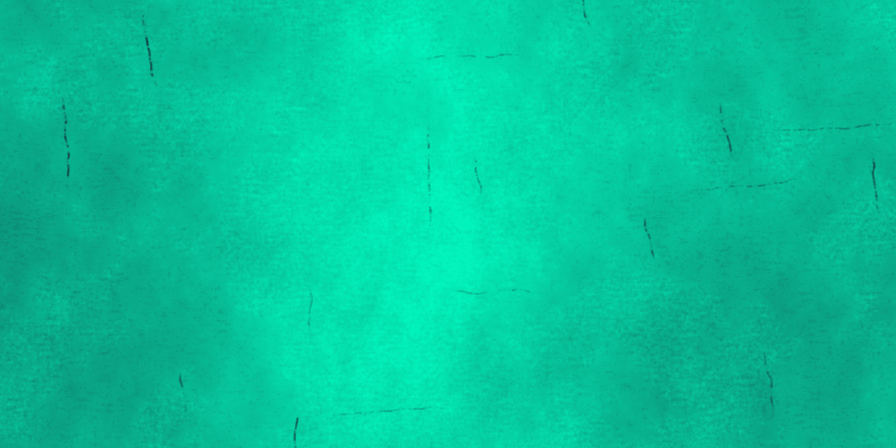
Give the GLSL for this texture, as a Shadertoy shader.

```glsl
// Worn, scratched green canvas with a bright centre, woven grain and dark stains.

const vec3 DEEP_TEAL = vec3(0.06, 0.40, 0.36);
const vec3 BRIGHT_MINT = vec3(0.01, 0.93, 0.72);
const int SCRATCH_COUNT = 12;
const int CREASE_COUNT = 5;

vec2 hash2(vec2 cell) {
    vec3 q = fract(cell.xyx * vec3(0.1031, 0.1030, 0.0973));
    q += dot(q, q.yzx + 33.33);
    return fract((q.xx + q.yz) * q.zy);
}

float gradientNoise(vec2 p) {
    vec2 cell = floor(p);
    vec2 f = fract(p);
    vec2 u = f * f * f * (f * (f * 6.0 - 15.0) + 10.0);
    vec2 e = vec2(0.0, 1.0);
    float a = dot(hash2(cell) * 2.0 - 1.0, f);
    float b = dot(hash2(cell + e.yx) * 2.0 - 1.0, f - e.yx);
    float c = dot(hash2(cell + e.xy) * 2.0 - 1.0, f - e.xy);
    float d = dot(hash2(cell + e.yy) * 2.0 - 1.0, f - e.yy);
    return mix(mix(a, b, u.x), mix(c, d, u.x), u.y);
}

float fbm(vec2 p, int octaves, float gain) {
    float sum = 0.0;
    float amplitude = 1.0;
    for (int i = 0; i < octaves; i++) {
        sum += amplitude * gradientNoise(p);
        p = mat2(1.6, 1.2, -1.2, 1.6) * p + 7.3;
        amplitude *= gain;
    }
    return sum;
}

// Soft oval of light, 1 at its centre
float glow(vec2 p, vec2 centre, vec2 radius) {
    vec2 d = (p - centre) / radius;
    return exp(-dot(d, d));
}

// Thin, wavering line broken into flecks
float scratch(vec2 p, vec2 centre, float angle, float halfLength, float width, float seed) {
    vec2 dir = vec2(cos(angle), sin(angle));
    vec2 d = p - centre;
    float along = dot(d, dir);
    float across = dot(d, vec2(-dir.y, dir.x));
    across += 0.012 * fbm(vec2(along * 14.0, seed), 3, 0.5);
    float line = 1.0 - smoothstep(0.1 * width, width, abs(across));
    float ends = 1.0 - smoothstep(0.6 * halfLength, halfLength, abs(along));
    float flecks = smoothstep(-0.4, 0.4, fbm(vec2(along * 40.0, seed + 4.6), 3, 0.8));
    return line * ends * flecks;
}

// Steep short scratches, leaning to the left at the top
float steepScratches(vec2 p, float aspect) {
    float mark = 0.0;
    for (int i = 0; i < SCRATCH_COUNT; i++) {
        float id = float(i);
        vec2 place = hash2(vec2(id, 17.0));
        vec2 shape = hash2(vec2(id, 41.0));
        vec2 centre = vec2((id + place.x) / float(SCRATCH_COUNT) * aspect, place.y);
        float angle = -1.55 + 0.22 * shape.x;
        float halfLength = mix(0.04, 0.13, shape.y);
        float strength = mix(0.3, 1.0, place.x);
        mark = max(mark, strength * scratch(p, centre, angle, halfLength, 0.0045, id * 3.7 + 0.4));
    }
    return mark;
}

// Faint long creases, nearly level
float levelCreases(vec2 p, float aspect) {
    float mark = 0.0;
    for (int i = 0; i < CREASE_COUNT; i++) {
        float id = float(i);
        vec2 place = hash2(vec2(id, 73.0));
        vec2 shape = hash2(vec2(id, 97.0));
        vec2 centre = vec2(place.x * aspect, (id + place.y) / float(CREASE_COUNT));
        float halfLength = mix(0.08, 0.24, shape.y);
        mark = max(mark, scratch(p, centre, 0.25 * (shape.x - 0.4), halfLength, 0.004, id * 5.3 + 0.6));
    }
    return mark;
}

void mainImage(out vec4 fragColor, in vec2 fragCoord) {
    vec2 p = fragCoord / iResolution.y;
    float aspect = iResolution.x / iResolution.y;

    // Broad light and cloudy wear
    float light = glow(p, vec2(0.47 * aspect, 0.48), vec2(0.24 * aspect, 0.75));
    float clouds = fbm(p * vec2(3.5, 2.6) + 11.0, 6, 0.62);
    float mottle = fbm(p * vec2(21.0, 15.0) + 5.0, 3, 0.75);
    float green = 0.705 + 0.22 * light + 0.10 * clouds + 0.035 * mottle;
    green += 0.05 * glow(p, vec2(0.93 * aspect, 0.9), vec2(0.5, 0.4));
    green -= 0.08 * glow(p, vec2(0.0, 0.25), vec2(0.4, 0.4));
    green -= 0.05 * glow(p, vec2(0.72 * aspect, 0.25), vec2(0.4, 0.25));

    // Woven threads and fine grain
    float weave = gradientNoise(p * vec2(31.0, 117.0));
    float grain = gradientNoise(p * 97.0 + 3.0) + 0.9 * gradientNoise(p * 171.0);
    float shade = 1.0 - light;
    green += (0.04 + 0.04 * shade) * weave + (0.05 + 0.045 * shade) * grain;

    // Stains that catch on the threads, away from the light
    float patches = smoothstep(-0.1, 0.7, fbm(p * 3.1 + 29.0, 6, 0.7) + 0.3 - 0.55 * light);
    float fibres = smoothstep(-0.3, 0.75, 0.7 * weave + 0.7 * grain + 0.3 * mottle);
    green -= 0.17 * patches * fibres;

    // Scratches and creases
    green -= 0.40 * steepScratches(p, aspect);
    green -= 0.18 * levelCreases(p, aspect);

    float tone = (green - DEEP_TEAL.g) / (BRIGHT_MINT.g - DEEP_TEAL.g);
    fragColor = vec4(mix(DEEP_TEAL, BRIGHT_MINT, clamp(tone, -0.4, 1.04)), 1.0);
}
```
